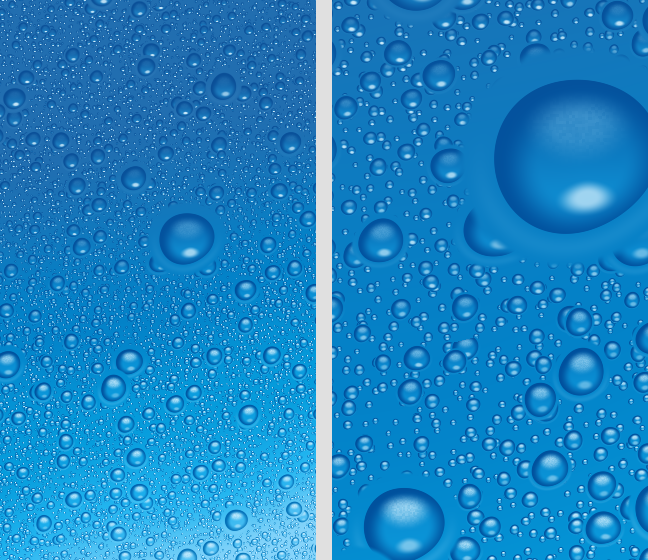
Left, the full canvas; right, a detail of the centre.
Reproduce this texture procedurally as a Shadertoy shader.

```glsl
// Water droplets of many sizes beaded on a glossy blue surface lit from below.

const int LAYERS = 5;
const float FINEST_CELL = 0.0172;
const float CELL_GROWTH = 1.68;

const vec3 DEEP = vec3(0.13, 0.43, 0.69);
const vec3 AZURE = vec3(0.01, 0.51, 0.785);
const vec3 SKY = vec3(0.02, 0.61, 0.86);
const vec3 BRIGHT = vec3(0.13, 0.71, 0.94);
const vec3 PALE = vec3(0.52, 0.83, 0.98);
const vec3 GLINT = vec3(0.88, 0.96, 1.0);

vec3 hash3(vec2 cell, float seed) {
    vec3 v = fract(vec3(cell.xyx) * vec3(0.1031, 0.1030, 0.0973) + seed * 0.137);
    v += dot(v, v.yxz + 33.33);
    return fract((v.xxy + v.yzz) * v.zyx);
}

mat2 rotation(float angle) {
    float c = cos(angle), s = sin(angle);
    return mat2(c, s, -s, c);
}

// Brightness of the scene: 0 at the top, 1 at the bottom, tilted to the right.
float lightLevel(vec2 p, float height) {
    float level = 1.0 - p.y / height;
    float sway = 0.015 * sin(p.x * 5.0 + p.y * 3.0) + 0.01 * sin(p.x * 9.0 - p.y * 7.0);
    return level + 0.18 * (p.x - 0.5) * (0.2 + level) + sway;
}

vec3 surfaceColour(float level) {
    vec3 colour = mix(DEEP, AZURE, smoothstep(0.20, 0.55, level));
    colour = mix(colour, SKY, smoothstep(0.52, 0.76, level));
    colour = mix(colour, BRIGHT, smoothstep(0.74, 0.92, level));
    return mix(colour, PALE, smoothstep(0.88, 1.05, level));
}

// Oval patch of light: 1 in the middle, 0 outside, with a fairly firm edge.
float softSpot(vec2 q, vec2 centre, vec2 size) {
    float d = length((q - centre) / size);
    return smoothstep(1.25, 0.35, d);
}

// Colour inside a drop; q runs from -1 to 1 across it.
vec3 dropColour(vec2 q, vec3 surface, float level, float seed, float tiny) {
    float lit = smoothstep(0.22, 0.72, level);
    vec3 rim = surface * mix(vec3(0.30, 0.72, 0.86), vec3(0.05, 0.57, 0.75), lit);
    vec3 body = mix(surface, SKY, 0.3) + vec3(0.03, 0.04, 0.04);
    float core = smoothstep(1.02, 0.50, length(q - vec2(0.08, -0.06)));
    float lower = smoothstep(0.6, -0.8, q.y);
    vec3 colour = mix(rim, body, core * mix(0.2 + 0.8 * lower, 0.9, lit));

    // Broad grainy sheen on the upper half
    float grain = hash3(floor(q * 24.0), seed).x;
    float sheen = softSpot(q, vec2(0.02, 0.36), vec2(0.58, 0.42));
    sheen *= 0.55 + 0.45 * smoothstep(-0.1, 0.6, q.y);
    sheen *= 1.0 - 0.22 * grain * (1.0 - tiny);
    float sheenPower = mix(0.12, 0.85, lit) + 0.15 * tiny;
    colour = mix(colour, mix(PALE, GLINT, lit), sheen * sheenPower);

    // Small sharp reflection near the lower edge
    vec2 glintSize = mix(vec2(0.34, 0.20), vec2(0.55, 0.40), tiny);
    float glint = softSpot(q, vec2(0.16, -0.56 + 0.1 * tiny), glintSize);
    float glintPower = mix(0.95, 0.50, lit) * (0.55 + 0.45 * seed);
    return mix(colour, GLINT, glint * glintPower);
}

// Paints one drop, with a clear band of surface around it.
vec3 paintDrop(vec3 under, vec3 surface, vec2 offset, float radius,
               float level, float seed, float blur) {
    vec2 q = offset / radius;
    if (length(q) > 1.8) return under;
    float angle = atan(q.y, q.x);
    q /= 1.0 + 0.05 * sin(2.0 * angle + seed * 2.5 - 1.2) + 0.02 * sin(3.0 * angle + seed * 17.0);
    float d = length(q);
    float edge = blur / radius;
    float tiny = smoothstep(0.014, 0.004, radius);
    float lit = smoothstep(0.3, 0.9, level);

    float clear = mix(1.5, 1.18, smoothstep(0.04, 0.005, radius));
    float halo = exp(-60.0 * (d - 1.18) * (d - 1.18)) * smoothstep(0.5, -0.9, q.y);
    vec3 clearing = mix(surface, PALE, halo * mix(0.06, 0.3, lit));
    vec3 colour = mix(under, clearing, smoothstep(clear, clear - 0.15, d));
    float inside = 1.0 - smoothstep(1.0 - edge, 1.0 + edge, d);
    return mix(colour, dropColour(q, surface, level, seed, tiny), inside);
}

// Scatters drops of one size range over a rotated, jittered grid.
vec3 paintLayer(vec3 under, vec3 surface, vec2 p, float cellSize,
                float share, float level, float seed, float blur) {
    mat2 turn = rotation(0.35 + seed * 0.7);
    vec2 g = turn * p / cellSize + seed * 17.0;
    vec2 home = floor(g);
    for (int y = -1; y <= 1; y++) {
        for (int x = -1; x <= 1; x++) {
            vec2 cell = home + vec2(x, y);
            vec3 place = hash3(cell, seed);
            vec3 form = hash3(cell + 57.0, seed + 3.0);
            if (form.x > share) continue;
            vec2 centre = cell + 0.14 + 0.72 * place.xy;
            vec2 offset = (g - centre) * turn * cellSize;
            float radius = cellSize * mix(0.17, 0.32, place.z * place.z);
            under = paintDrop(under, surface, offset, radius, level, form.y, blur);
        }
    }
    return under;
}

void mainImage(out vec4 fragColor, in vec2 fragCoord) {
    vec2 p = fragCoord / iResolution.x;
    float height = iResolution.y / iResolution.x;
    float level = lightLevel(p, height);
    vec3 surface = surfaceColour(level);
    float blur = 0.6 / iResolution.x + 0.001 * smoothstep(0.3, 0.0, level);

    // Fine mist first, then ever larger drops
    vec3 colour = surface;
    float cellSize = FINEST_CELL;
    for (int i = 0; i < LAYERS; i++) {
        float size = float(i);
        float share = 0.95 - 0.11 * size + 0.20 * (level - 0.5);
        colour = paintLayer(colour, surface, p, cellSize, share, level, size + 1.0, blur);
        cellSize *= CELL_GROWTH;
    }

    // The single large drop near the middle
    vec2 heroCentre = vec2(0.59, 0.574 * height);
    colour = paintDrop(colour, surface, p - heroCentre, 0.084, level, 0.8, blur);

    fragColor = vec4(clamp(colour, 0.0, 1.0), 1.0);
}
```
